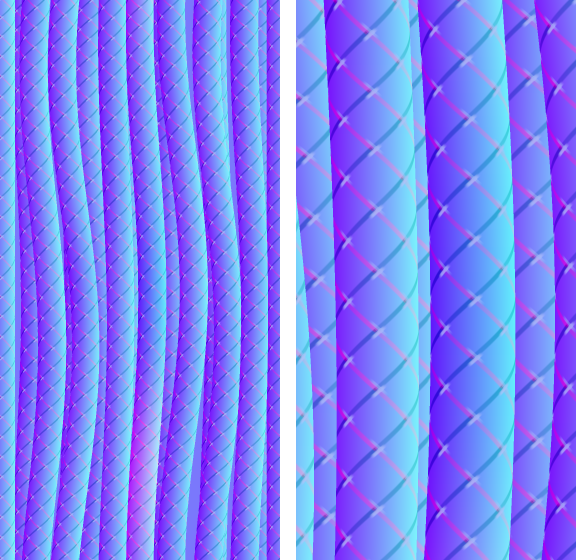
Left, the full canvas; right, a detail of the centre.
A WebGL 1 fragment shader for this texture map:

```glsl
precision highp float;
// Tiling normal map of swaying braided ropes hung side by side in two layers.
uniform vec2 u_resolution;

const float TAU = 6.2831853;
const float FRONT_ROPES = 9.0;
const float BACK_ROPES = 6.0;
const float BRAID_ROWS = 28.0;
const float RADIUS = 0.0505;
const vec3 FLAT_NORMAL = vec3(0.48, 0.47, 0.99);

float hash(float n) {
  n = fract(n * 0.1031 + 0.37);
  n *= n + 33.33;
  n *= n + n;
  return fract(n);
}

// Value noise along a rope, wrapping after the given number of cells
float wrapNoise(float v, float cells, float seed) {
  float x = v * cells;
  float cell = floor(x);
  float a = hash(mod(cell, cells) + seed);
  float b = hash(mod(cell + 1.0, cells) + seed);
  return mix(a, b, smoothstep(0.0, 1.0, x - cell));
}

// A single smooth sideways bow per tile, from 0 to 1
float bow(float v, float peak) {
  return 0.5 + 0.5 * cos(TAU * (v - peak));
}

// Every fourth front rope sinks behind its neighbours
float sunken(float id) {
  return step(2.5, mod(id, 4.0));
}

float frontCentre(float id, float v) {
  float base = id / FRONT_ROPES - 0.025 + 0.034 * cos(TAU * (id - 0.9) / FRONT_ROPES);
  float sway = 0.057 - 0.029 * cos(TAU * 2.0 * (id + 0.35) / FRONT_ROPES);
  float peak = 0.43 + 0.05 * cos(TAU * (id - 6.0) / FRONT_ROPES) - 0.06 * sunken(id);
  return base + sway * min(id, 1.0) * bow(v, peak);
}

float backCentre(float id, float v) {
  return 0.091 + id / BACK_ROPES + 0.04 * hash(id + 51.0) * bow(v, 0.45);
}

// Keeps the higher surface; a hit holds (offset across rope, height, id)
vec3 higherRope(vec3 hit, float u, float centre, float level, float id) {
  float across = (fract(u - centre + 0.5) - 0.5) / RADIUS;
  float height = level + sqrt(max(1.0 - across * across, 0.0));
  bool nearer = abs(across) < 1.0 && height > hit.y;
  return nearer ? vec3(across, height, id) : hit;
}

// Thin line where the coordinate is whole
float seam(float coord, float halfWidth) {
  float d = abs(fract(coord + 0.5) - 0.5);
  return 1.0 - smoothstep(halfWidth * 0.4, halfWidth, d);
}

// Crossing strand seams, fading along each strand, with pale ticks at crossings
vec3 addBraid(vec3 normal, float across, float v, float id) {
  float around = 4.0 * asin(clamp(across, -1.0, 1.0)) / TAU;
  float rows = BRAID_ROWS * v + hash(id + 7.0) + 0.12 * wrapNoise(v, 14.0, id * 17.0);
  float falling = around + rows;
  float rising = around - rows;
  float fallFade = mix(0.45, 1.0, fract(rising));
  float riseFade = mix(0.45, 1.0, fract(falling));
  normal += vec3(0.28, -0.13, -0.08) * seam(falling, 0.075) * fallFade;
  normal += vec3(-0.24, -0.12, -0.16) * seam(rising, 0.075) * riseFade;
  float tick = seam(rising - 0.07, 0.06) * seam(falling, 0.24);
  tick += 0.6 * seam(falling - 0.07, 0.05) * seam(rising, 0.3);
  return mix(normal, vec3(0.70, 0.76, 0.97), 0.7 * min(tick, 1.0));
}

vec3 shadeRope(float across, float v, float id) {
  float tone = wrapNoise(v, 6.0, id * 13.0) - 0.5;
  // One rope dips and rises along its length, which tilts the red channel
  float dip = 0.24 * exp(-4.0 * (id - 5.0) * (id - 5.0));
  float tilt = dip * cos(TAU * (v - 0.1)) * bow(v, 0.25);
  float green = 0.51 + 0.43 * across + 0.07 * tone;
  vec3 normal = vec3(0.48 + tilt + 0.03 * tone, green, 0.99);
  return addBraid(normal, across, v, id);
}

vec3 surface(vec2 uv) {
  vec3 hit = vec3(0.0, -5.0, -1.0);
  for (float i = 0.0; i < FRONT_ROPES; i++) {
    float level = -0.5 * sunken(i) + 0.15 * hash(i + 3.0);
    hit = higherRope(hit, uv.x, frontCentre(i, uv.y), level, i);
  }
  for (float i = 0.0; i < BACK_ROPES; i++) {
    float level = -1.8 + 0.2 * hash(i + 29.0);
    hit = higherRope(hit, uv.x, backCentre(i, uv.y), level, i + 20.0);
  }
  return hit.z < 0.0 ? FLAT_NORMAL : shadeRope(hit.x, uv.y, hit.z);
}

void main() {
  // Average a 3 by 3 grid of samples to smooth all edges
  vec3 sum = vec3(0.0);
  for (int j = 0; j < 3; j++) {
    for (int i = 0; i < 3; i++) {
      vec2 jitter = (vec2(float(i), float(j)) - 1.0) / 3.0;
      vec2 uv = fract((gl_FragCoord.xy + jitter) / u_resolution);
      sum += clamp(surface(uv), 0.0, 1.0);
    }
  }
  gl_FragColor = vec4(sum / 9.0, 1.0);
}
```
